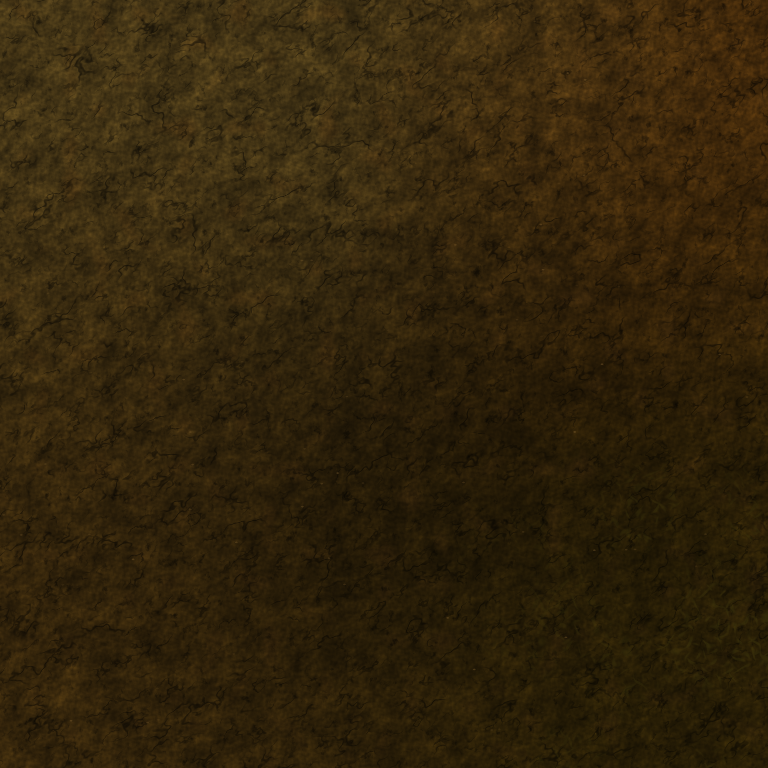
Give the GLSL for this texture, as a three.js fragment shader.

```glsl
varying vec2 vUv;

const vec3 OLIVE = vec3(0.268, 0.208, 0.084);
const vec3 RUST = vec3(0.268, 0.166, 0.042);
const vec3 UMBER = vec3(0.212, 0.148, 0.044);
const vec3 MOSS = vec3(0.158, 0.117, 0.022);
const vec3 GRASS = vec3(0.255, 0.225, 0.050);
const vec3 CLAY = vec3(0.360, 0.235, 0.080);
const vec3 GRIT = vec3(0.460, 0.340, 0.160);

vec2 hash2(vec2 p) {
  vec3 q = fract(p.xyx * vec3(0.1031, 0.1030, 0.0973));
  q += dot(q, q.yzx + 33.33);
  return fract((q.xx + q.yz) * q.zy);
}

float corner(vec2 cell, vec2 f, vec2 o) {
  float angle = 6.2832 * hash2(cell + o).x;
  return dot(vec2(cos(angle), sin(angle)), f - o);
}

// Gradient noise, about -0.7 to 0.7
float gradNoise(vec2 p) {
  vec2 i = floor(p), f = fract(p);
  vec2 u = f * f * f * (f * (f * 6.0 - 15.0) + 10.0);
  float low = mix(corner(i, f, vec2(0.0)), corner(i, f, vec2(1.0, 0.0)), u.x);
  float high = mix(corner(i, f, vec2(0.0, 1.0)), corner(i, f, vec2(1.0)), u.x);
  return mix(low, high, u.y);
}

float fbm(vec2 p) {
  float sum = 0.0, amp = 0.6;
  for (int i = 0; i < 4; i++) {
    sum += amp * gradNoise(p);
    p = mat2(0.8, 0.6, -0.6, 0.8) * p * 2.03 + 17.3;
    amp *= 0.58;
  }
  return sum;
}

vec2 rotate(vec2 p, float a) {
  return mat2(cos(a), -sin(a), sin(a), cos(a)) * p;
}

// Short ragged lines along the zero level of rough noise
float cracks(vec2 uv, float freq, float width) {
  vec2 p = rotate(uv, 0.6) * freq * vec2(0.75, 1.2);
  float level = gradNoise(p) + 0.4 * gradNoise(p * 2.3 + 5.0) + 0.2 * gradNoise(p * 4.7 + 41.0);
  float line = 1.0 - smoothstep(0.0, width, abs(level));
  return line * smoothstep(-0.05, 0.4, gradNoise(p * 0.8 + 73.0));
}

// Short curved fibres
float fibres(vec2 uv, float angle, float seed) {
  vec2 p = rotate(uv, angle) * vec2(50.0, 160.0) + seed;
  p.y += 1.4 * gradNoise(uv * 55.0 + seed);
  return smoothstep(0.15, 0.5, gradNoise(p));
}

// Sparse round specks, one per chosen cell
float specks(vec2 uv, float freq, float share, float radius) {
  vec2 p = uv * freq, cell = floor(p);
  vec2 centre = 0.3 + 0.4 * hash2(cell + 9.0);
  vec2 pick = hash2(cell + 57.0);
  float d = length((fract(p) - centre) * vec2(0.8, 1.2));
  return step(pick.x, share) * pick.y * (1.0 - smoothstep(radius * 0.3, radius, d));
}

// Broad colour drift, with a dark hollow across the middle
vec3 groundTone(vec2 uv) {
  vec2 w = uv + 0.08 * vec2(gradNoise(uv * 3.0), gradNoise(uv * 3.0 + 31.0));
  float right = smoothstep(0.1, 0.9, w.x);
  float rusty = smoothstep(0.4, 0.95, w.x + 0.35 * (0.85 - w.y));
  float up = smoothstep(0.2, 0.92, w.y);
  vec3 tone = mix(mix(UMBER, MOSS, right), mix(OLIVE, RUST, rusty), up);
  vec2 d = rotate(w - vec2(0.57, 0.43), 0.6);
  return tone * (1.0 - 0.27 * exp(-dot(d * d, vec2(6.0, 12.0))));
}

void main() {
  vec2 uv = vUv;
  vec3 color = groundTone(uv);

  // Soft clods and clay patches
  color *= 1.0 + 0.42 * fbm(uv * 17.0 + 3.0) + 0.3 * gradNoise(uv * 38.0 + 8.0);
  float clay = smoothstep(0.12, 0.6, gradNoise(uv * 27.0 + 90.0));
  color = mix(color, CLAY * (0.5 + 0.5 * uv.y), 0.35 * clay);

  // Relief lit from the upper left
  vec2 toLight = vec2(-0.0022, 0.0026);
  float relief = fbm(uv * 56.0) - fbm((uv + toLight) * 56.0);
  color *= 1.0 + 0.5 * clamp(relief, -0.7, 0.7);

  // Fine grain
  float grain = gradNoise(uv * 120.0) + 0.9 * gradNoise(uv * 225.0 + 11.0);
  color *= 1.0 + 0.21 * grain;

  // Dark cracks and pits
  float crack = max(cracks(uv, 32.0, 0.1), 0.85 * cracks(uv + 4.0, 55.0, 0.15));
  float pit = smoothstep(0.16, 0.55, fbm(uv * vec2(70.0, 58.0) + 60.0));
  color *= (1.0 - 0.45 * crack) * (1.0 - 0.45 * pit);

  // Mossy fibres toward the lower right
  float mossy = smoothstep(0.5, 0.9, uv.x) * (1.0 - smoothstep(0.3, 0.5, uv.y));
  mossy *= smoothstep(-0.3, 0.3, gradNoise(uv * 9.0 + 20.0));
  float fibre = max(fibres(uv, 0.7, 3.0), fibres(uv, -0.9, 47.0));
  color = mix(color, GRASS, 0.4 * mossy * fibre);

  // Pale grit
  color = mix(color, GRIT, 0.5 * specks(uv, 90.0, 0.012, 0.18));

  gl_FragColor = vec4(color, 1.0);
}
```
